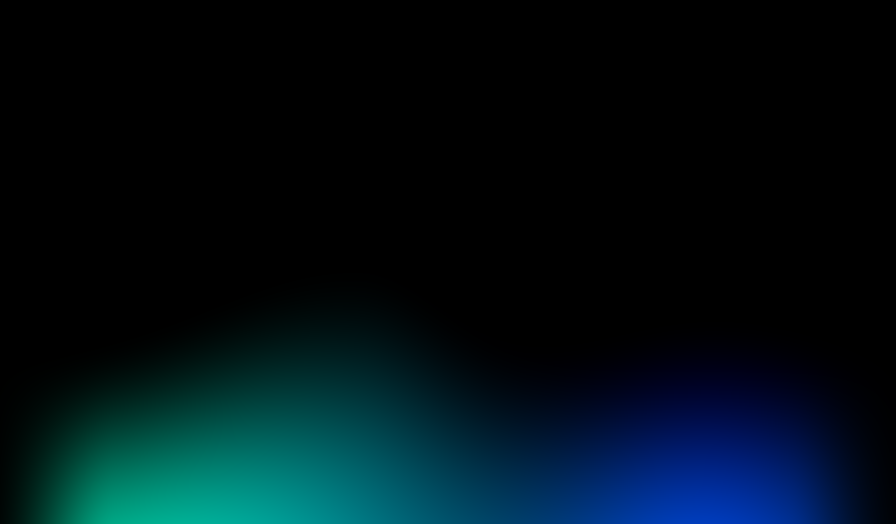
Reproduce this background procedurally as a Shadertoy shader.

```glsl
// Teal and blue light rising from the lower edge into black.
// Bell curves across the width set the colour and the height of the glow;
// a soft vertical falloff and faded sides shape its outline.

// Glow along the lower edge: centre and width of each light
const float TEAL_X = 0.20;
const float TEAL_GREEN_WIDTH = 0.33;
const float TEAL_BLUE_X = 0.26;
const float TEAL_BLUE_WIDTH = 0.36;
const float BLUE_X = 0.80;
const float BLUE_WIDTH = 0.18;
const float BLUE_TINT_WIDTH = 0.20;

const vec2 TEAL_GB = vec2(0.69, 0.60);   // green and blue strengths
const vec2 BLUE_GB = vec2(0.21, 0.67);

// Outline of the glow
const float BASE_HEIGHT = 0.31;
const float CREST_X = 0.40;
const float CREST_HEIGHT = 0.19;
const float CREST_LEFT = 0.23;
const float CREST_RIGHT = 0.13;
const float BLUE_RISE = 0.09;
const float SOURCE_DEPTH = 0.10;         // falloff starts below the canvas
const vec2 LEFT_FADE = vec2(-0.02, 0.13);
const vec2 RIGHT_FADE = vec2(0.88, 1.03);

float bell(float x, float centre, float width) {
    float d = (x - centre) / width;
    return exp(-d * d);
}

// Vertical fade, equal to one at the lower edge and zero at height top
vec2 riseFade(float y, vec2 top) {
    vec2 start = vec2(-SOURCE_DEPTH);
    return (1.0 - smoothstep(start, top, vec2(y)))
         / (1.0 - smoothstep(start, top, vec2(0.0)));
}

void mainImage(out vec4 fragColor, in vec2 fragCoord) {
    vec2 uv = fragCoord / iResolution.xy;

    // Green and blue strengths along the lower edge
    vec2 teal = TEAL_GB * vec2(bell(uv.x, TEAL_X, TEAL_GREEN_WIDTH),
                               bell(uv.x, TEAL_BLUE_X, TEAL_BLUE_WIDTH));
    vec2 blue = BLUE_GB * vec2(bell(uv.x, BLUE_X, BLUE_TINT_WIDTH),
                               bell(uv.x, BLUE_X, BLUE_WIDTH));

    // Height of each channel: a lopsided crest, with blue rising at the right
    float crestWidth = uv.x < CREST_X ? CREST_LEFT : CREST_RIGHT;
    float crest = BASE_HEIGHT + CREST_HEIGHT * bell(uv.x, CREST_X, crestWidth);
    vec2 top = vec2(crest, crest + BLUE_RISE * bell(uv.x, BLUE_X, BLUE_WIDTH));

    // Fade both sides to black
    float sides = smoothstep(LEFT_FADE.x, LEFT_FADE.y, uv.x)
                * (1.0 - smoothstep(RIGHT_FADE.x, RIGHT_FADE.y, uv.x));

    vec2 glow = (teal + blue) * riseFade(uv.y, top) * sides;
    fragColor = vec4(0.0, glow, 1.0);
}
```
